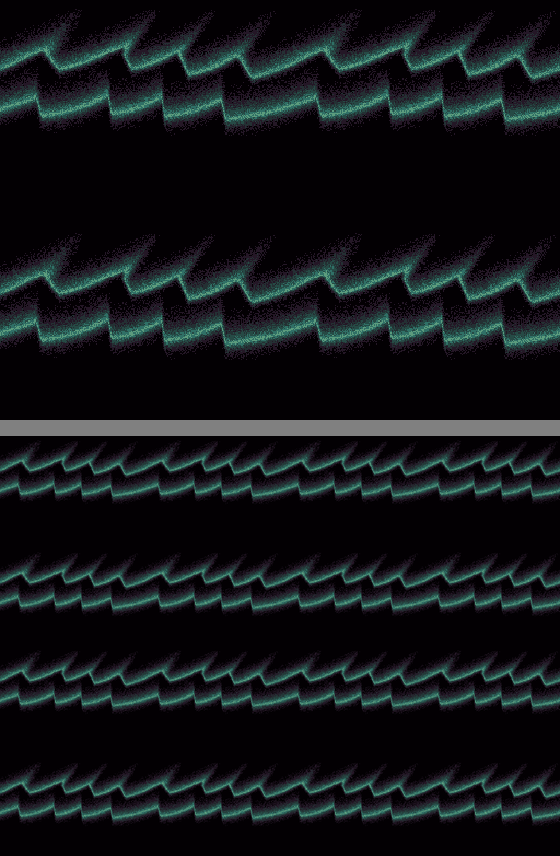
Top, the tile; bottom, the same tile 2 across and 2 down.
Write a WebGL 2 fragment shader that draws this background.

```glsl
#version 300 es
precision highp float;
// Grainy aurora: two folded curtains of green light on black, two tiles across and two down.

uniform vec2 u_resolution;
out vec4 outColor;

const float TAU = 6.2831853;

// Integer hash of a grain cell, 0 to 1
float hash(uvec2 cell) {
  uint h = cell.x * 1597334677u ^ cell.y * 3812015801u;
  h = (h ^ (h >> 15)) * 2246822519u;
  h = (h ^ (h >> 13)) * 3266489917u;
  return float((h ^ (h >> 16)) >> 8) / 16777216.0;
}

// Four uneven folds per tile: a slow rise to each crest, then a drop of the given width
float folds(float x, float offset, float sway, float swayPeak, float dropWidth) {
  float phase = fract(4.0 * x + offset + sway * cos(TAU * (x - swayPeak)));
  return max(pow(phase, 1.8), 1.0 - smoothstep(0.0, dropWidth, phase));
}

// Light fades at different rates above and below the ridge
float glow(float above, float fadeUp, float fadeDown) {
  return exp(-max(above, 0.0) / fadeUp - max(-above, 0.0) / fadeDown);
}

// Upper curtain: its streaks lean to the right with height
float upperCurtain(vec2 p) {
  float x = p.x - 0.85 * max(0.195 - p.y, 0.0);
  float fold = folds(x, 0.47, 0.16, 0.86, 0.27);
  float ridge = 0.266 + 0.018 * cos(TAU * (x - 0.86)) - 0.083 * fold;
  return glow(ridge - p.y, mix(0.050, 0.083, fold), 0.016);
}

// Lower curtain: upright folds with steep drops
float lowerCurtain(vec2 p) {
  float fold = folds(p.x, 0.63, 0.22, 0.773, 0.08);
  float ridge = 0.417 + 0.010 * cos(TAU * (p.x - 0.86)) - 0.068 * fold;
  return glow(ridge - p.y, 0.057, 0.031);
}

void main() {
  // Grain cells counted from the top left, wrapped into one tile
  vec2 uv = gl_FragCoord.xy / u_resolution;
  vec2 cell = floor(vec2(uv.x, 1.0 - uv.y) * vec2(512.0, 384.0));
  cell = mod(cell, vec2(256.0, 205.0));
  vec2 p = (cell + 0.5) / 256.0; // in tile widths, y downward

  // Light, faded out at the tile's top and bottom
  float light = max(upperCurtain(p), lowerCurtain(p));
  light *= smoothstep(0.0, 0.05, p.y) * (1.0 - smoothstep(0.50, 0.60, p.y));

  // Grainy steps through the palette
  vec3 palette[6] = vec3[6](
    vec3(0.01, 0.00, 0.01),  // night
    vec3(0.14, 0.09, 0.15),  // plum
    vec3(0.14, 0.19, 0.20),  // slate
    vec3(0.15, 0.29, 0.27),  // pine
    vec3(0.19, 0.44, 0.40),  // teal
    vec3(0.36, 0.61, 0.49)); // mint
  float grain = 1.6 * (hash(uvec2(cell)) - 0.5);
  int level = int(clamp(5.8 * light - 0.4 + grain, 0.0, 5.0));
  outColor = vec4(palette[level], 1.0);
}
```
